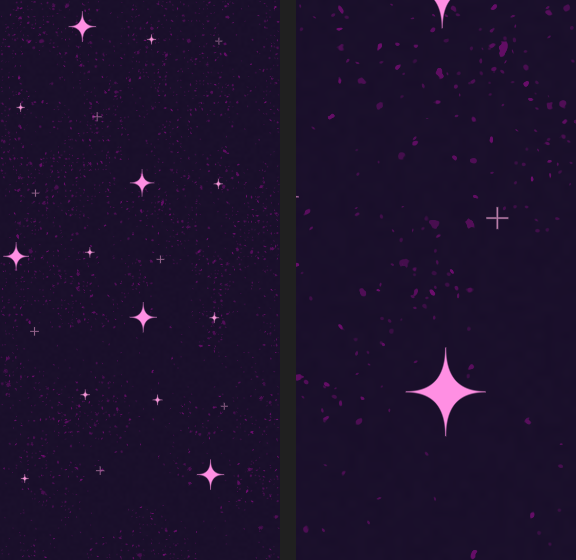
Left: the whole. Right: its middle third, enlarged.
Reproduce this texture procedurally as a Shadertoy shader.

```glsl
vec2 hash22(vec2 p) {
    vec3 q = fract(p.xyx * vec3(0.1031, 0.1030, 0.0973));
    q += dot(q, q.yzx + 33.33);
    return fract((q.xx + q.yz) * q.zy);
}

float valueNoise(vec2 p) {
    vec2 cell = floor(p), f = fract(p);
    f = f * f * (3.0 - 2.0 * f);
    float low = mix(hash22(cell).x, hash22(cell + vec2(1, 0)).x, f.x);
    float high = mix(hash22(cell + vec2(0, 1)).x, hash22(cell + vec2(1, 1)).x, f.x);
    return mix(low, high, f.y);
}

// One ragged speck in some of the cells, gathered into loose clusters
float speckLayer(vec2 p, float cells, float density, float radius, float pixel) {
    vec2 id = floor(p * cells);
    vec2 pick = hash22(id + cells * 3.7);
    vec2 shape = hash22(id + cells * 9.1 + 40.0);
    vec2 center = (id + 0.3 + 0.4 * hash22(id + cells * 5.3 + 80.0)) / cells;
    float cluster = smoothstep(0.2, 0.85, valueNoise(id / cells * 8.0 + 3.0));
    float present = step(pick.x, density * (0.25 + 2.0 * cluster));

    float angle = shape.x * 6.2832;
    vec2 d = mat2(cos(angle), sin(angle), -sin(angle), cos(angle)) * (p - center);
    d.y *= mix(1.0, 2.0, shape.y);
    float ragged = 0.7 * radius * (valueNoise(p * 260.0) - 0.5);
    float edge = length(d) + ragged - radius * mix(0.5, 1.0, pick.y);
    return present * mix(0.5, 1.0, shape.y) * smoothstep(pixel, -pixel, edge);
}

// Four-pointed star with concave sides
float sparkle(vec2 d, float radius) {
    d = abs(d * vec2(1.0, 0.9));
    float along = max(d.x, d.y), across = min(d.x, d.y);
    float taper = sqrt(radius) - sqrt(min(along, radius));
    return max(across - taper * taper - 0.0004, along - radius);
}

float thinCross(vec2 d, float radius) {
    d = abs(d);
    return max(min(d.x, d.y) - 0.0009, max(d.x, d.y) - radius);
}

void mainImage(out vec4 fragColor, in vec2 fragCoord) {
    vec2 p = fragCoord / iResolution.x;
    float pixel = 1.0 / iResolution.x;
    float height = iResolution.y / iResolution.x;

    // Night sky with faint mottling
    vec3 color = vec3(0.102, 0.060, 0.168) + 0.008 * (valueNoise(p * 90.0) - 0.5);

    // Purple dust, fine to coarse
    float dust = 0.7 * speckLayer(p, 75.0, 0.13, 0.0026, pixel);
    dust = max(dust, speckLayer(p, 45.0, 0.16, 0.0045, pixel));
    dust = max(dust, speckLayer(p, 23.0, 0.09, 0.0080, pixel));
    color = mix(color, vec3(0.43, 0.05, 0.43), dust);

    // Large stars, small sparkles, then thin crosses
    for (int i = 0; i < 20; i++) {
        float n = float(i);
        vec2 spread = fract(vec2(0.5, 0.42) + n * vec2(0.7549, 0.5698));
        vec2 jitter = hash22(vec2(n, 17.0));
        vec2 center = mix(vec2(0.05), vec2(0.95), spread) + 0.03 * (jitter - 0.5);
        vec2 d = p - center * vec2(1.0, height);

        float edge;
        vec3 tint = vec3(1.0, 0.56, 0.89);
        if (i < 5) {
            edge = sparkle(d, mix(0.041, 0.048, jitter.x));
        } else if (i < 13) {
            edge = sparkle(d, mix(0.011, 0.017, jitter.x));
            tint = vec3(0.96, 0.58, 0.84);
        } else {
            edge = thinCross(d, mix(0.010, 0.015, jitter.x));
            tint = vec3(0.80, 0.54, 0.72);
        }
        color = mix(color, tint, smoothstep(pixel, -pixel, edge));
    }

    fragColor = vec4(color, 1.0);
}
```
